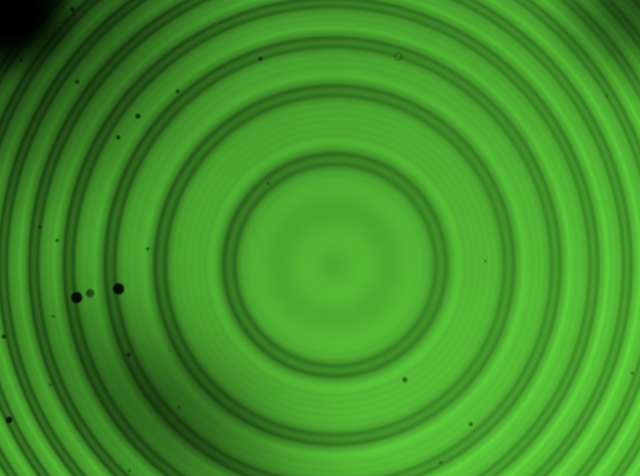
A Shadertoy shader for this pattern:

```glsl
// Green interference rings on a dusty lens, unevenly lit, with a dark corner.
#define CENTER vec2(0.704, 0.443)
#define FIRST_RING 0.0494   // squared radius of the innermost dark ring
#define RING_STEP 0.0848    // growth of squared radius per ring
#define BAND_WIDTH 0.023
#define LINE_GAP 0.0118     // half distance between the paired dark lines
#define LINE_WIDTH 0.0062
#define BASE_LIGHT 0.685
#define DUST_CELL 0.105
#define DUST_AMOUNT 0.30

const float TAU = 6.2831853;

float bell(float x, float width) {
    float t = x / width;
    return exp(-t * t);
}

vec2 hash2(vec2 p) {
    vec3 q = fract(p.xyx * vec3(0.1031, 0.1030, 0.0973));
    q += dot(q, q.yzx + 33.33);
    return fract((q.xx + q.yz) * q.zy);
}

// Smooth layered sines for cloudy unevenness
float clouds(vec2 p) {
    float sum = 0.0, amp = 0.5;
    for (int i = 0; i < 4; i++) {
        sum += amp * sin(p.x + 1.3 * sin(p.y)) * sin(p.y + 0.7);
        p = mat2(1.5, 1.1, -1.1, 1.5) * p + 1.7;
        amp *= 0.55;
    }
    return sum;
}

// Room light, with a shadow at lower left and a black upper corner
float illumination(vec2 p, float aspect) {
    float light = BASE_LIGHT + 0.085 * (p.x - 0.7) - 0.11 * (p.y - 0.45);
    vec2 q = mat2(0.8, 0.6, -0.6, 0.8) * (p - vec2(0.35, 0.14));
    q = vec2(dot(p - vec2(0.35, 0.14), vec2(0.8, -0.6)),
             dot(p - vec2(0.35, 0.14), vec2(0.6, 0.8)));
    light *= 1.0 - 0.42 * bell(q.x, 0.30) * bell(q.y, 0.15);
    float corner = distance(p, vec2(0.0, 1.0));
    light *= smoothstep(0.07, 0.19, corner);
    light *= mix(0.58, 1.0, smoothstep(0.10, 0.58, corner));
    light *= mix(0.5, 1.0, smoothstep(0.0, 0.24, distance(p, vec2(aspect, 1.0))));
    return light;
}

// Brightness change from the nearest dark ring: x darkens, y adds light
vec2 ringPattern(float r) {
    float k = max(0.0, floor((r * r - FIRST_RING) / RING_STEP + 0.5));
    float d = r - sqrt(FIRST_RING + RING_STEP * k);
    float scale = 1.0 / (1.0 + 0.09 * k);
    float gap = LINE_GAP * scale;
    float lines = bell(d - gap, LINE_WIDTH * scale)
                + 0.85 * bell(d + gap, LINE_WIDTH * scale);
    float dark = 0.55 * bell(d, BAND_WIDTH * scale) + 0.44 * lines;
    float halo = 0.085 * bell(d - 0.037 * scale, 0.007);
    float ripples = 0.012 * cos(TAU * d / 0.0145) * smoothstep(0.16, 0.20, r);
    float core = -0.038 * cos(TAU * r / 0.115) * smoothstep(0.21, 0.15, r);
    return vec2(dark, halo + ripples + core);
}

// Scattered specks, a few hollow ones at upper right
float dust(vec2 p, float aa) {
    float mask = 0.0;
    vec2 home = floor(p / DUST_CELL);
    for (int j = -1; j <= 1; j++)
    for (int i = -1; i <= 1; i++) {
        vec2 cell = home + vec2(i, j);
        vec2 place = hash2(cell + 7.0);
        vec2 kind = hash2(cell + 51.0);
        vec2 spot = (cell + place) * DUST_CELL;
        float amount = DUST_AMOUNT * mix(1.4, 0.5, smoothstep(0.1, 0.9, spot.x));
        if (kind.x > amount || distance(spot, CENTER) < 0.2) continue;
        float radius = mix(0.002, 0.006, kind.y * kind.y);
        float d = distance(p, spot) - radius;
        bool hollow = spot.x > 0.6 && spot.y > 0.6 && kind.y > 0.4;
        if (hollow) d = abs(d - 0.001) - 0.001;
        float strength = hollow ? 0.3 : mix(0.3, 0.8, kind.y);
        if (spot.x > 0.6) strength *= 0.7;
        mask = max(mask, strength * smoothstep(aa + 0.002, -aa, d));
    }
    return mask;
}

float blot(vec2 p, vec2 spot, float radius, float aa) {
    return smoothstep(aa + 0.003, -aa, distance(p, spot) - radius);
}

vec3 greenTint(float v) {
    return max(vec3(0.47 * v - 0.015, v, 0.30 * v - 0.012), 0.0);
}

void mainImage(out vec4 fragColor, in vec2 fragCoord) {
    vec2 p = fragCoord / iResolution.y;
    float aspect = iResolution.x / iResolution.y;
    float aa = 1.0 / iResolution.y;

    // The outer rings lean slightly to the left
    float r = distance(p, CENTER);
    r = distance(p, CENTER - vec2(0.010 * smoothstep(0.3, 0.65, r), 0.0));

    // Light and rings
    vec2 rings = ringPattern(r);
    float contrast = mix(0.52, 0.31, smoothstep(0.15, 1.1, p.x));
    float value = illumination(p, aspect);
    value *= (1.0 - contrast * rings.x) * (1.0 + rings.y);
    value *= 1.0 + 0.012 * clouds(p * 9.0) + 0.010 * clouds(p * 60.0);

    // Dust and the large blots at the left
    value *= 1.0 - dust(p, aa);
    value *= 1.0 - 0.85 * blot(p, vec2(0.161, 0.375), 0.010, aa);
    value *= 1.0 - 0.85 * blot(p, vec2(0.249, 0.393), 0.010, aa);
    value *= 1.0 - 0.5 * blot(p, vec2(0.189, 0.384), 0.007, aa);

    fragColor = vec4(greenTint(value), 1.0);
}
```
